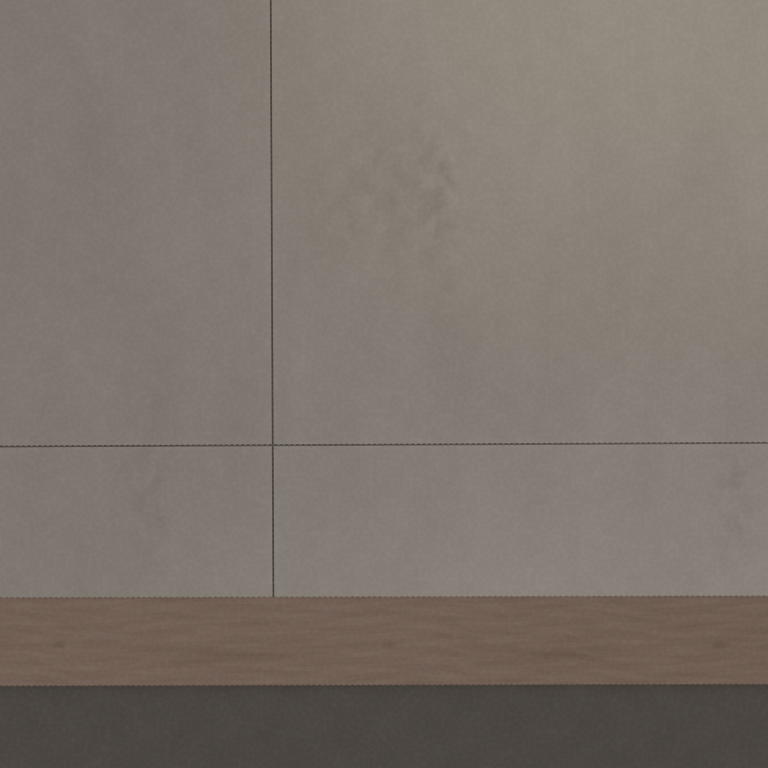
Reproduce this texture procedurally as a Shadertoy shader.

```glsl
// Concrete wall panels with thin beaded joints above a wooden ledge and a dark plinth.

const vec3 WALL_LEFT = vec3(0.492, 0.463, 0.434);
const vec3 WALL_RIGHT = vec3(0.528, 0.500, 0.469);
const vec3 TOP_GLOW = vec3(0.050, 0.043, 0.032);
const vec3 WOOD = vec3(0.444, 0.375, 0.332);
const vec3 PLINTH = vec3(0.296, 0.277, 0.255);
const vec3 JOINT = vec3(0.250, 0.228, 0.208);
const float JOINT_HALF_WIDTH = 0.0011;
const float JOINT_X = 0.3570;        // vertical joint at the bottom edge
const float JOINT_LEAN = -0.0045;    // its drift towards the top
const float JOINT_Y = 0.4185;        // horizontal joint at the left edge
const float JOINT_RISE = 0.0048;
const float BEADS = 140.0;           // beads along a joint or ledge edge
const float LEDGE_TOP = 0.2220;
const float LEDGE_BOTTOM = 0.1070;
const float LEDGE_RISE = 0.0022;
const float WOOD_REPEAT = 0.43;
const float MOTTLE = 0.022;
const float GRAIN = 0.022;
const float TAU = 6.2832;

vec2 hash2(vec2 p) {
    vec3 q = fract(p.xyx * vec3(0.1031, 0.1030, 0.0973));
    q += dot(q, q.yzx + 33.33);
    return fract((q.xx + q.yz) * q.zy);
}

// Distance to the nearest scattered point
float cellular(vec2 p) {
    vec2 cell = floor(p);
    float nearest = 2.0;
    for (int y = -1; y <= 1; y++)
        for (int x = -1; x <= 1; x++) {
            vec2 c = cell + vec2(x, y);
            nearest = min(nearest, length(c + hash2(c) - p));
        }
    return nearest;
}

// Warped, layered sines, roughly -1 to 1
float layeredSines(vec2 p) {
    float sum = 0.0, amp = 0.5;
    for (int i = 0; i < 5; i++) {
        p += 0.7 * sin(p.yx * 0.8 + vec2(1.7, 4.1));
        sum += amp * sin(p.x) * cos(p.y);
        p = mat2(0.8, 0.6, -0.6, 0.8) * p * 1.9 + 2.3;
        amp *= 0.6;
    }
    return sum;
}

// Soft elliptical patch
float patchMask(vec2 p, vec2 center, vec2 radius) {
    vec2 d = (p - center) / radius;
    return exp(-dot(d, d));
}

// Smooth coverage of the half plane where d is positive
float coverage(float d, float pixel) {
    return smoothstep(-pixel, pixel, d);
}

// Soft-edged thin line
float jointLine(float d, float pixel) {
    float w = max(JOINT_HALF_WIDTH, 0.55 * pixel);
    return 1.0 - smoothstep(0.25 * w, w + 0.75 * pixel, abs(d));
}

vec3 wallColor(vec2 p) {
    vec3 color = mix(WALL_LEFT, WALL_RIGHT, smoothstep(0.0, 0.75, p.x));
    color += TOP_GLOW * smoothstep(0.45, 1.05, p.y) * smoothstep(0.1, 0.8, p.x);
    color -= 0.012 * patchMask(p, vec2(0.65, 0.50), vec2(0.40, 0.16));
    color += vec3(0.004, 0.008, 0.008) * (1.0 - smoothstep(0.22, 0.42, p.y));

    // Cloudy mottling, vertical trowel streaks and small scuffs
    float cloud = layeredSines(p * vec2(17.0, 13.0));
    float streak = layeredSines(p * vec2(48.0, 10.0) + 5.0);
    float scuff = layeredSines(p * vec2(85.0, 120.0) + 9.0);
    color += MOTTLE * (0.40 * cloud + 0.35 * streak + 0.30 * scuff);

    // Worn stains
    float stain = patchMask(p, vec2(0.573, 0.745), vec2(0.030, 0.10))
        + 0.6 * patchMask(p, vec2(0.49, 0.75), vec2(0.07, 0.09))
        + 0.7 * patchMask(p, vec2(0.20, 0.35), vec2(0.025, 0.08))
        + 0.7 * patchMask(p, vec2(0.957, 0.35), vec2(0.025, 0.08));
    float wear = layeredSines(p * vec2(110.0, 90.0));
    return color - stain * (0.016 + 0.035 * wear);
}

vec3 woodColor(vec2 p) {
    vec2 q = vec2(fract(p.x / WOOD_REPEAT) * WOOD_REPEAT, p.y);
    float fibers = layeredSines(vec2(p.x * 32.0, p.y * 300.0) + sin(p.x * 9.0));
    float dark = 0.026 * patchMask(q, vec2(0.285, 0.147), vec2(0.075, 0.011))
        + 0.040 * patchMask(q, vec2(0.077, 0.160), vec2(0.009, 0.005));
    return WOOD + 0.022 * fibers - dark - 0.008 * smoothstep(0.5, 1.0, p.x);
}

void mainImage(out vec4 fragColor, in vec2 fragCoord) {
    vec2 p = fragCoord / iResolution.xy;
    float pixel = 1.0 / min(iResolution.x, iResolution.y);
    vec2 bead = 0.5 + 0.5 * sin(p * BEADS * TAU);

    // Wall and its joints; the horizontal one fades to the right
    vec3 color = wallColor(p);
    float dx = p.x - (JOINT_X + JOINT_LEAN * p.y);
    float dy = p.y - (JOINT_Y + JOINT_RISE * p.x) - 0.0005 * (bead.x - 0.5);
    color += 0.014 * (exp(-abs(dx) * 260.0) + exp(-abs(dy) * 260.0));
    float upright = jointLine(dx, pixel) * (0.78 + 0.14 * bead.y);
    float level = jointLine(dy, pixel) * (0.58 + 0.34 * bead.x) * mix(1.0, 0.85, p.x);
    color = mix(color, JOINT, max(upright, level));

    // Ledge with a thin beaded shadow along its top edge
    float ledgeTop = LEDGE_TOP + LEDGE_RISE * p.x - p.y + 0.0008 * (bead.x - 0.5);
    vec3 wood = woodColor(p) - (0.02 + 0.04 * bead.x) * exp(-abs(ledgeTop) * 450.0);
    color = mix(color, wood, coverage(ledgeTop, pixel));

    // Plinth, shaded under the ledge
    float below = LEDGE_BOTTOM + LEDGE_RISE * p.x - p.y + 0.0008 * (bead.x - 0.5);
    vec3 plinth = PLINTH + 0.008 * layeredSines(p * 60.0) - 0.035 * exp(-abs(below) * 130.0);
    color = mix(color, plinth, coverage(below, pixel));

    // Fine mineral grain
    color += GRAIN * (cellular(p * 170.0) - 0.45);
    fragColor = vec4(clamp(color, 0.0, 1.0), 1.0);
}
```
